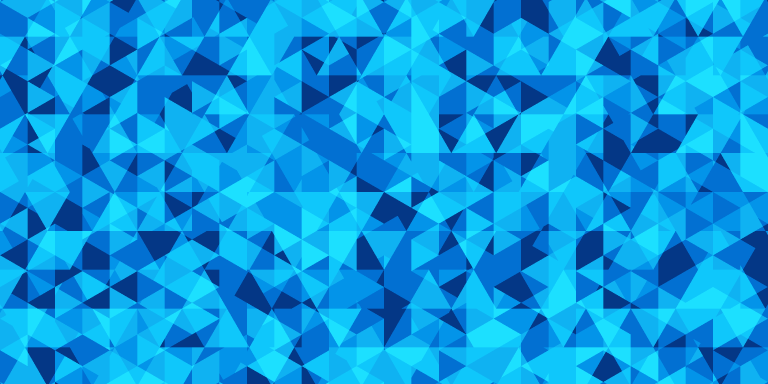
This background is drawn by a WebGL 2 fragment shader. Its source:

```glsl
#version 300 es
precision highp float;

uniform vec2 u_resolution;
out vec4 fragColor;

// Triangle heights of the two grids, in canvas heights
const float ROW_HEIGHT = 0.1012;
const float COLUMN_WIDTH = 0.0714;
const float QUARTER_TURN = 1.5707963;
const float THIRD_TURN = 2.0943951;
const uint ROW_SEED = 17u;
const uint COLUMN_SEED = 91u;
const int SUBSAMPLES = 3;

const vec3 NAVY = vec3(0.015, 0.215, 0.525);
const vec3 BLUE = vec3(0.008, 0.44, 0.825);
const vec3 MID_BLUE = vec3(0.01, 0.58, 0.915);
const vec3 AZURE = vec3(0.06, 0.70, 0.95);
const vec3 CYAN = vec3(0.06, 0.78, 0.985);
const vec3 LIGHT_CYAN = vec3(0.11, 0.88, 1.0);

// Upper tone limits; the sum of two uniform tones runs from 0 to 2
const float NAVY_LIMIT = 0.424;
const float BLUE_LIMIT = 0.80;
const float MID_LIMIT = 0.927;
const float AZURE_LIMIT = 1.175;
const float CYAN_LIMIT = 1.531;

// Integer mixing gives each cell a uniform value in 0..1
uint scramble(uint n) {
    n = (n ^ (n >> 16)) * 0x7feb352du;
    n = (n ^ (n >> 15)) * 0x846ca68bu;
    return n ^ (n >> 16);
}

float cellTone(ivec3 cell, uint seed) {
    uvec3 c = uvec3(cell);
    uint n = scramble(c.x + scramble(c.y + scramble(c.z + seed)));
    return float(n >> 8) / 16777216.0;
}

// Three families of parallel lines, 120 degrees apart, cut equilateral triangles
float triangleTone(vec2 p, float height, float angle, uint seed) {
    vec3 turns = angle + THIRD_TURN * vec3(0.0, 1.0, 2.0);
    vec3 distances = p.x * cos(turns) + p.y * sin(turns);
    return cellTone(ivec3(floor(distances / height)), seed);
}

vec3 toneColor(float tone) {
    if (tone < NAVY_LIMIT) return NAVY;
    if (tone < BLUE_LIMIT) return BLUE;
    if (tone < MID_LIMIT) return MID_BLUE;
    if (tone < AZURE_LIMIT) return AZURE;
    if (tone < CYAN_LIMIT) return CYAN;
    return LIGHT_CYAN;
}

// Overlapping grids: one with level edges, one with upright edges
vec3 mosaic(vec2 p) {
    float rows = triangleTone(p, ROW_HEIGHT, QUARTER_TURN, ROW_SEED);
    float columns = triangleTone(p, COLUMN_WIDTH, 0.0, COLUMN_SEED);
    return toneColor(rows + columns);
}

void main() {
    // Average subsamples to smooth the edges
    vec3 color = vec3(0.0);
    for (int j = 0; j < SUBSAMPLES; j++) {
        for (int i = 0; i < SUBSAMPLES; i++) {
            vec2 offset = (vec2(i, j) + 0.5) / float(SUBSAMPLES) - 0.5;
            vec2 p = (gl_FragCoord.xy + offset - 0.5 * u_resolution) / u_resolution.y;
            color += mosaic(p);
        }
    }
    fragColor = vec4(color / float(SUBSAMPLES * SUBSAMPLES), 1.0);
}
```
